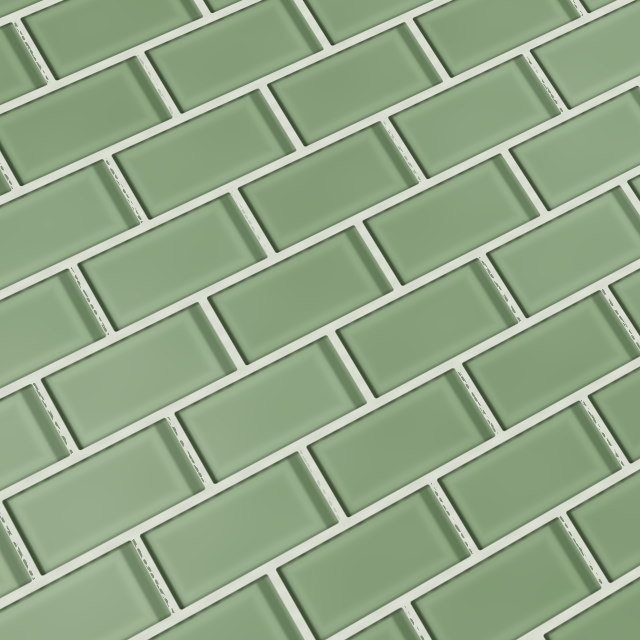
Write a Shadertoy shader that draws this pattern.

```glsl
// Green glass brick tiles in pale grout, seen at a slant with mild perspective.

vec2 hash2(vec2 p) {
    return fract(sin(vec2(dot(p, vec2(127.1, 311.7)), dot(p, vec2(269.5, 183.3)))) * 43758.5);
}

// Cellular noise: distance to the nearest scattered point.
float cellular(vec2 p) {
    vec2 base = floor(p);
    float nearest = 2.0;
    for (int y = -1; y <= 1; y++)
        for (int x = -1; x <= 1; x++) {
            vec2 cell = base + vec2(x, y);
            nearest = min(nearest, length(cell + hash2(cell) - p));
        }
    return nearest;
}

// Soft band that is 1 at zero distance and fades out by the given width.
float fade(float dist, float width) {
    return 1.0 - smoothstep(0.0, width, dist);
}

float roundedBox(vec2 p, vec2 halfSize, float radius) {
    vec2 q = abs(p) - halfSize + radius;
    return length(max(q, 0.0)) + min(max(q.x, q.y), 0.0) - radius;
}

// Canvas to tile plane: x counts tiles along a row, y counts rows downward.
vec2 toTilePlane(vec2 canvas) {
    mat3 projection = mat3(0.2617, 0.1411, 0.033,
                           0.0725, -0.1197, -0.011,
                           0.3125, 0.5380, 1.0);
    vec3 plane = inverse(projection) * vec3(canvas, 1.0);
    return plane.xy / plane.z;
}

// Broad reflected light: brighter at lower left and upper right.
float sheen(vec2 canvas) {
    float lowerLeft = exp(-3.5 * dot(canvas - vec2(0.05, 0.2), canvas - vec2(0.05, 0.2)));
    float upperRight = exp(-7.0 * dot(canvas - vec2(1.0, 0.8), canvas - vec2(1.0, 0.8)));
    return 0.14 + 0.68 * lowerLeft + 0.48 * upperRight;
}

vec3 glassColor(vec2 canvas, vec2 id, vec2 local) {
    float left = local.x - 0.05, right = 1.95 - local.x;
    float top = local.y - 0.05, bottom = 0.95 - local.y;
    float inset = min(min(left, right - 0.12), min(top, bottom));

    // Frosted face with a pale halo just inside its border
    float cloud = sin(local.x * 4.0 + id.x * 2.3) * sin(local.y * 5.0 + id.y * 1.7);
    float light = sheen(canvas) + 0.16 * (hash2(id).x - 0.5) + 0.05 * cloud;
    vec3 color = mix(vec3(0.48, 0.585, 0.43), vec3(0.61, 0.69, 0.57), clamp(light, 0.0, 1.1));
    color += 0.045 * exp(-pow((inset - 0.09) / 0.06, 2.0));

    // Thick right side of the glass, with a lighter outer rim
    vec3 sideColor = color * vec3(0.76, 0.79, 0.75);
    color = mix(color, sideColor, 1.0 - smoothstep(0.12, 0.17, right));
    color = mix(color, vec3(0.58, 0.66, 0.53), 0.75 * fade(right, 0.065));

    // Shaded left, top and bottom edges
    vec3 shade = vec3(0.23, 0.30, 0.19);
    float chips = 0.72 + 0.18 * sin(local.x * 31.0 + id.x * 5.0) * sin(local.x * 13.0 + id.y);
    color = mix(color, color * 0.82, fade(left, 0.13));
    color = mix(color, shade, 0.95 * (1.0 - smoothstep(0.025, 0.07, left)));
    color = mix(color, shade, chips * (1.0 - smoothstep(0.005, 0.05, top)));
    return mix(color, color * 0.78, fade(bottom, 0.045));
}

vec3 groutColor(vec2 plane, vec2 id, vec2 local) {
    float mottling = sin(plane.x * 23.0 + plane.y * 9.0) * sin(plane.y * 31.0 - plane.x * 7.0);
    vec3 color = vec3(0.85, 0.87, 0.82) + 0.015 * mottling;

    // Broken dark flecks beside the right end of some tiles
    float strip = 1.0 - smoothstep(0.006, 0.02, abs(local.x - 1.972));
    float broken = 1.0 - smoothstep(0.3, 0.5, cellular(vec2(local.x * 25.0, local.y * 13.0) + id * 7.0));
    float worn = smoothstep(0.35, 0.6, hash2(id + 4.0).y);
    float withinJoint = step(0.06, local.y) * step(local.y, 0.94);
    return mix(color, vec3(0.42, 0.49, 0.37), 0.8 * strip * broken * worn * withinJoint);
}

void mainImage(out vec4 fragColor, in vec2 fragCoord) {
    vec2 canvas = fragCoord / iResolution.xy;
    vec2 plane = toTilePlane(canvas);

    // Running bond: each row slides by half a tile, joints lean slightly
    float row = floor(plane.y);
    float along = plane.x - 0.5 * row + 0.03 * fract(plane.y);
    vec2 id = vec2(floor(along), row);
    vec2 local = vec2(2.0 * fract(along), fract(plane.y));

    float edge = roundedBox(local - vec2(1.0, 0.5), vec2(0.95, 0.45), 0.025);
    float softness = 6.0 / iResolution.y;
    float tile = 1.0 - smoothstep(-softness, softness, edge);

    vec3 color = mix(groutColor(plane, id, local), glassColor(canvas, id, local), tile);
    fragColor = vec4(color, 1.0);
}
```
